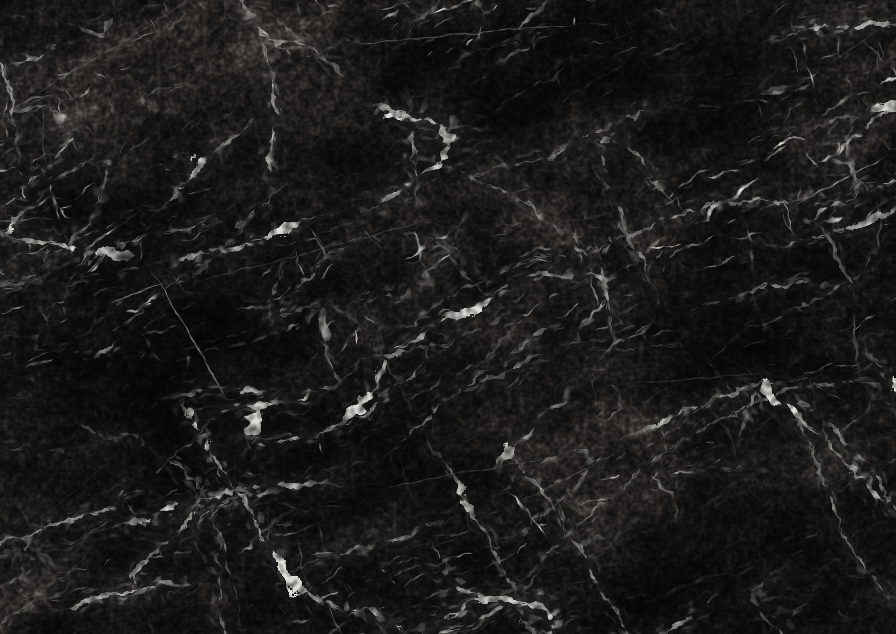
A WebGL 2 fragment shader for this texture:

```glsl
#version 300 es
precision highp float;

uniform vec2 u_resolution;
out vec4 fragColor;

vec2 hash2(vec2 p) {
    vec3 a = fract(p.xyx * vec3(0.1031, 0.1030, 0.0973));
    a += dot(a, a.yzx + 33.33);
    return fract((a.xx + a.yz) * a.zy);
}

float cornerSlope(vec2 cell, vec2 offset) {
    float a = 6.2832 * hash2(cell).x;
    return dot(vec2(cos(a), sin(a)), offset);
}

// Gradient noise, roughly -0.7 to 0.7
float noise(vec2 p) {
    vec2 i = floor(p), f = fract(p), e = vec2(1.0, 0.0);
    vec2 u = f * f * f * (f * (f * 6.0 - 15.0) + 10.0);
    float low = mix(cornerSlope(i, f), cornerSlope(i + e.xy, f - e.xy), u.x);
    float high = mix(cornerSlope(i + e.yx, f - e.yx), cornerSlope(i + e.xx, f - e.xx), u.x);
    return mix(low, high, u.y);
}

float fbm(vec2 p) {
    float sum = 0.0, amp = 1.0;
    for (int i = 0; i < 4; i++) {
        sum += amp * noise(p);
        p = mat2(1.6, 1.2, -1.2, 1.6) * p + 17.3;
        amp *= 0.5;
    }
    return sum;
}

// Coordinates along and across a direction
vec2 turn(vec2 p, float angle) {
    vec2 along = vec2(cos(angle), sin(angle));
    return vec2(dot(p, along), dot(p, vec2(-along.y, along.x)));
}

// Smoothed line coverage for a half width, fading when thinner than a pixel
float stroke(float dist, float halfWidth, float px) {
    float soft = 0.75 * px;
    float edge = 1.0 - smoothstep(max(halfWidth - soft, 0.0), halfWidth + soft, dist);
    return edge * min(1.0, 2.0 * halfWidth / px);
}

// Splintered vein along the zero line of stretched noise, with dust beside it
float vein(vec2 p, float angle, float freq, float width, float px, float seed) {
    vec2 q = turn(p, angle);
    float field = noise(q * vec2(0.3, 1.0) * freq + seed);
    float slope = length(vec2(dFdx(field), dFdy(field))) / px;
    float dist = abs(field) / max(slope, 0.5 * freq);
    float ragged = abs(dist + 0.005 * noise(p * 75.0 + seed));
    float patches = smoothstep(0.0, 0.3, noise(q * vec2(2.6, 4.0) + seed * 1.7));
    float splinter = clamp(0.55 + 2.4 * noise(q * vec2(24.0, 55.0) + seed), 0.0, 1.7);
    float swell = smoothstep(0.2, 0.5, noise(q * vec2(9.0, 12.0) - seed));
    float halfWidth = width * splinter * (0.4 + 0.6 * patches + 3.2 * swell * patches);
    float core = stroke(ragged, halfWidth, px) * (0.7 + 0.5 * swell);
    float dust = smoothstep(0.12, 0.42, noise(q * vec2(50.0, 95.0) + seed));
    float fringe = exp(-dist / (4.5 * width)) * (0.09 + 0.5 * dust);
    return patches * max(core, fringe);
}

// Scattered tapering cracks, most rising to the right and some crossing steeply
float flecks(vec2 p, float freq, float width, float px, float seed) {
    vec2 cell = floor(p * freq);
    float light = 0.0;
    for (int y = -1; y <= 1; y++) {
        for (int x = -1; x <= 1; x++) {
            vec2 id = cell + vec2(x, y);
            vec2 place = hash2(id + seed);
            vec2 shape = hash2(id + seed + 37.0);
            vec2 style = hash2(id + seed + 71.0);
            float angle = style.x < 0.25 ? -1.5 + 0.8 * shape.x : 0.05 + 0.7 * shape.x;
            vec2 q = turn(p - (id + place) / freq, angle);
            float taper = max(0.0, 1.0 - abs(q.x) * freq / (0.15 + 0.7 * shape.y));
            float line = stroke(abs(q.y), width * sqrt(taper), px);
            light = max(light, style.y * style.y * line * smoothstep(0.0, 0.3, taper));
        }
    }
    return light;
}

void main() {
    float px = 1.0 / u_resolution.y;
    vec2 p = gl_FragCoord.xy * px;

    // Dark stone with brown clouds, mottling and gritty grain
    vec2 grainDir = turn(p, 0.45);
    float clouds = fbm(grainDir * vec2(1.5, 2.6) + 4.7);
    float mottle = fbm(grainDir * vec2(9.0, 14.0) + 31.0);
    float grit = noise(p * 70.0) + noise(p * 150.0 + 9.0);
    float tone = 0.073 * exp(1.3 * clouds + 0.8 * mottle + 0.75 * grit);
    vec3 tint = mix(vec3(1.0), vec3(1.07, 0.99, 0.92), smoothstep(0.05, 0.13, tone));
    vec3 color = tone * tint;

    // Gentle bends plus angular jags in every crack
    vec2 bend = vec2(noise(p * 4.0 + 2.0), noise(p * 4.0 + 53.0));
    vec2 jag = vec2(fbm(p * 22.0), fbm(p * 22.0 + 21.0));
    vec2 w = p + 0.03 * bend + 0.011 * jag;

    // Long veins: two rising layers for each steep one
    float light = 0.0;
    for (int i = 0; i < 8; i++) {
        float k = float(i);
        float angle = i % 3 == 2 ? -1.2 + 0.05 * k : 0.2 + 0.06 * k;
        float strength = 1.0 - 0.07 * k;
        light = max(light, strength * vein(w, angle, 3.0 + 0.7 * k, 0.0031 - 0.0002 * k, px, 13.7 * k + 5.3));
    }

    // Clustered flecks from coarse to fine, and long hairlines
    float cluster = smoothstep(-0.2, 0.35, fbm(grainDir * vec2(2.0, 4.0) + 77.0));
    float chips = max(flecks(w, 9.0, 0.0026, px, 11.0), flecks(w, 16.0, 0.0021, px, 203.0));
    chips = max(chips, 0.8 * flecks(w, 29.0, 0.0016, px, 607.0));
    chips *= clamp(0.65 + 1.8 * noise(p * 45.0 + 61.0), 0.0, 1.2);
    float hairs = 0.5 * flecks(p + 0.4 * (w - p), 3.5, 0.0012, px, 401.0);
    light = max(light, max(chips * (0.12 + 0.8 * cluster), hairs));

    // Mineral fill is broken and cloudy rather than solid
    light *= 0.9 + 0.9 * noise(p * 85.0 + 15.0);
    color = mix(color, vec3(0.87, 0.87, 0.85), clamp(light, 0.0, 1.0));
    fragColor = vec4(color, 1.0);
}
```
